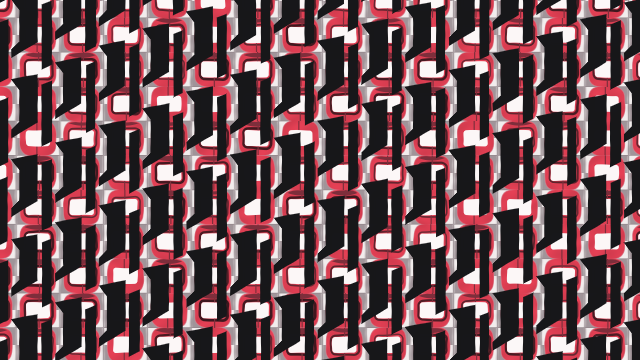
Give the GLSL for this pattern, as a Shadertoy shader.

```glsl
// Leaning rows of black hooked bars over a grid of red tiles with white windows.
// Tiles are superellipses, so white faceted stars remain between their corners;
// bars are half-plane cuts repeated on a sheared lattice, with hashed variation.

const float PITCH = 52.5;   // shared column width, on a canvas 432 units high

float hash(vec2 p) {
    p = fract(p * vec2(0.3183, 0.3679));
    p += dot(p, p.yx + 19.19);
    return fract(p.x * p.y * 7.31);
}

// Antialiased coverage of a signed distance
float cover(float d) {
    return clamp(0.5 - d * iResolution.y / 432.0, 0.0, 1.0);
}

float roundBox(vec2 p, vec2 halfSize, float r) {
    vec2 q = abs(p) - halfSize + r;
    return length(max(q, 0.0)) + min(max(q.x, q.y), 0.0) - r;
}

// Layered sines for slightly uneven edges
float wobble(vec2 p) {
    return 0.5 * sin(p.x * 0.21 + 2.0 * sin(p.y * 0.13)) + 0.3 * sin(p.y * 0.37 + p.x * 0.11);
}

vec3 tiles(vec2 p) {
    vec2 size = vec2(PITCH, 41.3);
    vec2 g = (p - vec2(45.6, 42.0)) / size + 0.5;
    vec2 id = floor(g), q = (fract(g) - 0.5) * size;
    float h = hash(id + 7.0), w = wobble(p);
    vec3 white = vec3(0.95, 0.93, 0.93), dark = vec3(0.49, 0.18, 0.23);

    // Faceted grey folds in the seams
    vec2 s = q - size * (step(0.0, q) - 0.5);
    float fold = smoothstep(-3.0, 3.0, s.x * sign(s.y) + w);
    vec3 col = mix(vec3(0.57, 0.52, 0.54), white, 0.15 + 0.85 * fold);
    col = mix(col, vec3(0.57, 0.52, 0.54), 0.8 * cover(min(abs(s.x), abs(s.y)) - 0.5));

    // Red tile with a pink rim
    vec2 e = pow(abs(q) / vec2(21.5, 20.9), vec2(3.4));
    float tile = (pow(e.x + e.y, 1.0 / 3.4) - 1.0) * 20.0 + 0.4 * w;
    col = mix(col, vec3(0.84, 0.49, 0.55), cover(tile - 0.6));
    vec3 red = vec3(0.89, 0.25, 0.33) * (0.97 + 0.05 * w);

    // Shaded upper lip, frame line and centre joint
    float window = roundBox(q, vec2(14.5, 9.6) + 0.5 * w, 3.5);
    float lip = max(abs(q.y + 17.0 + 0.012 * q.x * q.x) - 1.0 - 2.2 * h, tile + 1.0);
    red = mix(red, dark, cover(lip) * step(0.35, h));
    float frame = abs(window - 2.2 - 0.05 * q.x) - 0.7 - 0.9 * h;
    red = mix(red, dark * (1.0 - 0.5 * h), cover(frame) * step(0.2, h));
    red = mix(red, dark, cover(abs(q.x - 4.0 * (h - 0.5)) - 0.7));
    col = mix(col, red, cover(tile));
    return mix(col, white + 0.04, cover(window));
}

float bars(vec2 p) {
    float column = floor((p.x - 13.2) / PITCH);
    float x = p.x - 13.2 - column * PITCH;
    float y = p.y - 145.0 + 20.3 * (column - 7.0) + 8.0;
    float row = floor(y / 96.0);
    y -= row * 96.0 + 8.0;
    float h = hash(vec2(column, row) + 3.0);

    // Wide bar: flared head above, slanted foot hooked to the left below
    float tail = 67.0 + 7.0 * h;
    float left = min(10.0, min(y * 0.77, max(0.5, tail - 10.0 - y)));
    float wide = max(max(left - x, x - 31.5 - h), max(-y - 0.19 * x, y - tail + 0.6 * x) * 0.87);

    // Narrow companion with slanted ends
    float top = 2.0 + 8.0 * h - 0.4 * (x - 37.0);
    float end = 80.0 + 6.0 * fract(h * 9.0) - 0.5 * (x - 37.0);
    float narrow = max(abs(x - 43.0) - 5.4 - 1.2 * fract(h * 5.0), max(top - y, y - end) * 0.9);
    return min(wide, narrow);
}

void mainImage(out vec4 fragColor, in vec2 fragCoord) {
    vec2 p = fragCoord * 432.0 / iResolution.y;
    p.y = 432.0 - p.y;
    vec3 col = mix(tiles(p), vec3(0.09, 0.09, 0.10), cover(bars(p) + 0.3 * wobble(p)));
    fragColor = vec4(col, 1.0);
}
```
